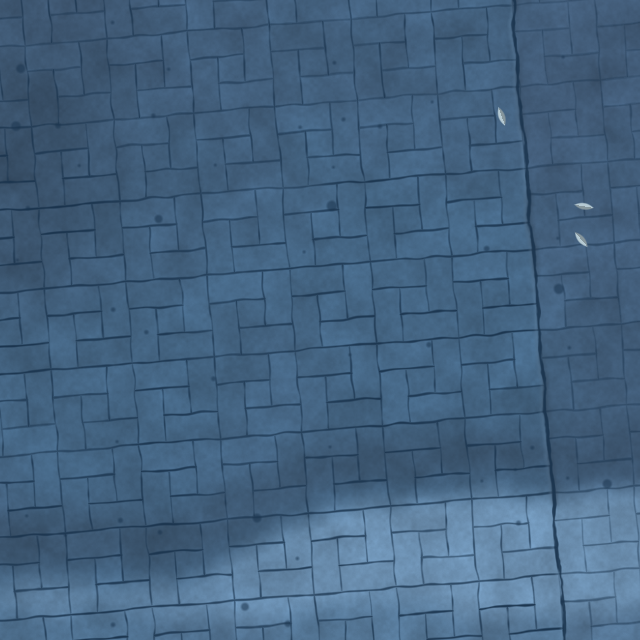
Give the GLSL for this texture, as a Shadertoy shader.

```glsl
// Worn blue-grey pavement of square slabs, each scored into a pinwheel of five bricks.

#define TILE 0.1275              // slab size in canvas units
#define TILT 0.081               // rotation of the paving, radians
#define ANCHOR vec2(0.568, 0.717) // a slab corner on the canvas
#define JOINT_H 0.012            // half width of level joints, in slabs
#define JOINT_V 0.009            // half width of upright joints, in slabs
#define SEAM_COLUMN 2.0          // column edge that carries the cracked seam
#define BLUE vec3(0.27, 0.40, 0.52)
#define SLATE vec3(0.255, 0.355, 0.465)
#define SHADE vec3(0.21, 0.295, 0.385)
#define PALE vec3(0.43, 0.57, 0.70)
#define GROOVE vec3(0.10, 0.20, 0.30)
#define LEAF vec3(0.62, 0.69, 0.72)

float hash(vec2 p) {
    vec3 q = fract(p.xyx * 0.1031);
    q += dot(q, q.yzx + 33.33);
    return fract((q.x + q.y) * q.z);
}

float noise(vec2 p) {
    vec2 i = floor(p), f = fract(p);
    f = f * f * (3.0 - 2.0 * f);
    return mix(mix(hash(i), hash(i + vec2(1, 0)), f.x),
               mix(hash(i + vec2(0, 1)), hash(i + vec2(1, 1)), f.x), f.y);
}

float fbm(vec2 p) {
    float sum = 0.0, amp = 0.5;
    for (int i = 0; i < 4; i++) {
        sum += amp * noise(p);
        p = p * 2.03 + 17.1;
        amp *= 0.5;
    }
    return sum / 0.9375;
}

// Distance to a level segment at height y, from x = lo to x = hi
float segment(vec2 p, float y, float lo, float hi) {
    return length(vec2(max(max(lo - p.x, p.x - hi), 0.0), p.y - y));
}

// Distances to the level (x) and upright (y) joints of one slab
vec2 jointDistance(vec2 f) {
    const float a = 1.0 / 3.0, b = 2.0 / 3.0;
    vec2 border = min(f, 1.0 - f);
    float level = min(segment(f, b, 0.0, b), segment(f, a, a, 1.0));
    float upright = min(segment(f.yx, a, 0.0, b), segment(f.yx, b, a, 1.0));
    return min(border.yx, vec2(level, upright));
}

// Index of the pinwheel brick under a point of the slab
float brickIndex(vec2 f) {
    vec2 t = f * 3.0;
    if (t.y > 2.0 && t.x < 2.0) return 1.0;
    if (t.x > 2.0 && t.y > 1.0) return 2.0;
    if (t.y < 1.0 && t.x > 1.0) return 3.0;
    return t.x < 1.0 ? 4.0 : 0.0;
}

float inside(float d, float width, float soft) {
    return 1.0 - smoothstep(width - soft, width + soft, d);
}

void mainImage(out vec4 fragColor, in vec2 fragCoord) {
    vec2 uv = fragCoord / iResolution.y;
    float px = 1.0 / iResolution.y;
    float soft = px / TILE;

    // Tilted slab grid with slightly uneven edges
    vec2 d = uv - ANCHOR;
    float c = cos(TILT), s = sin(TILT);
    vec2 grid = vec2(c * d.x + s * d.y, c * d.y - s * d.x) / TILE;
    vec2 uneven = vec2(noise(grid * 5.0), noise(grid * 5.0 + 40.0)) - 0.5;
    vec2 p = grid + 0.03 * uneven;
    vec2 slab = floor(p), f = fract(p);
    float rightSide = smoothstep(-0.05, 0.05, grid.x - SEAM_COLUMN);

    // Broad stains, shadow and the sunlit lower band
    float cloud = fbm(uv * 5.0 + 3.0);
    vec3 col = mix(BLUE, SLATE, clamp(smoothstep(0.5, 1.0, uv.y) * 0.6
             + rightSide * 0.5 + (cloud - 0.5) * 1.2, 0.0, 1.0));
    vec2 corner = (uv - vec2(0.04, 0.77)) / vec2(0.17, 0.24);
    float dusk = exp(-dot(corner, corner)) * 0.8;
    float edge = mix(0.09, 0.23, smoothstep(0.25, 0.6, uv.x)) + (cloud - 0.5) * 0.06;
    dusk += 0.6 * exp(-pow((uv.y - edge - 0.06) / 0.05, 2.0));
    col = mix(col, SHADE, clamp(dusk, 0.0, 1.0));
    float sun = 1.0 - smoothstep(edge - 0.035, edge + 0.025, uv.y);
    sun *= mix(0.4, 1.0, smoothstep(0.02, 0.08, uv.y + (cloud - 0.5) * 0.1));
    col = mix(col, PALE, sun * mix(0.6, 0.95, smoothstep(0.2, 0.6, uv.x)));

    // Tint of each brick, mottling and grain
    float tint = hash(slab * 7.0 + brickIndex(f) * 13.7 + 90.0) - 0.5;
    col *= 1.0 + 0.09 * tint + 0.22 * (fbm(grid * 3.0) - 0.5);
    col *= 1.0 + 0.12 * (fbm(uv * 150.0) - 0.5);

    // Joints: level ones deep, upright ones fainter, both worn in places
    vec2 dist = jointDistance(f);
    float wear = noise(grid * 1.1 + 8.0), chip = noise(grid * 9.0);
    float level = inside(dist.x, JOINT_H * (0.7 + 0.6 * chip), soft);
    float upright = inside(dist.y, JOINT_V * (0.7 + 0.6 * chip), soft);
    level *= mix(0.5, 1.0, wear) * mix(1.0, 0.65, smoothstep(0.65, 0.9, uv.y));
    upright *= mix(0.4, 0.8, chip);
    float groove = max(level, upright) * mix(1.0, 0.65, rightSide);
    float lip = inside(min(dist.x, dist.y), 0.035, 0.025);
    col *= 1.0 + 0.06 * lip * (noise(grid * 6.0 + 21.0) - 0.3);
    col = mix(col, GROOVE, groove);

    // Ragged seam with a pale lip and dirt
    float seam = grid.x - SEAM_COLUMN + 0.10 * (fbm(grid * 3.0 + 60.0) - 0.5);
    float dirt = smoothstep(0.45, 0.8, noise(vec2(3.0, grid.y * 1.8)));
    col = mix(col, PALE, 0.3 * inside(abs(seam + 0.04), 0.015, 0.03));
    col = mix(col, SHADE * 0.8, 0.6 * dirt * inside(abs(seam), 0.03, 0.06));
    col = mix(col, GROOVE, 0.85 * inside(abs(seam), 0.010 + 0.016 * chip, soft));

    // Small dark spots, sparse by cell
    vec2 cell = floor(uv * 14.0);
    vec2 jitter = 0.2 + 0.6 * vec2(hash(cell + 5.0), hash(cell + 31.0));
    float radius = mix(0.002, 0.008, pow(hash(cell + 70.0), 3.0));
    float spot = inside(length(uv - (cell + jitter) / 14.0), radius, px + 0.001);
    col = mix(col, GROOVE, 0.55 * spot * step(0.78, hash(cell + 113.0)));

    // A few fallen leaves
    for (float i = 1.0; i < 4.0; i++) {
        vec2 spread = vec2(hash(vec2(i, 2.0)), hash(vec2(i, 9.0)));
        vec2 q = uv - mix(vec2(0.42, 0.52), vec2(0.94, 0.82), spread);
        float turn = 6.28 * hash(vec2(i, 17.0));
        q = vec2(q.x * cos(turn) + q.y * sin(turn), q.y * cos(turn) - q.x * sin(turn));
        float blade = abs(q.y) - 0.005 * (1.0 - pow(abs(q.x) / 0.015, 2.0));
        col = mix(col, LEAF * (0.85 + 0.3 * step(0.0, q.y)), inside(blade, 0.0, px));
    }

    fragColor = vec4(col, 1.0);
}
```
